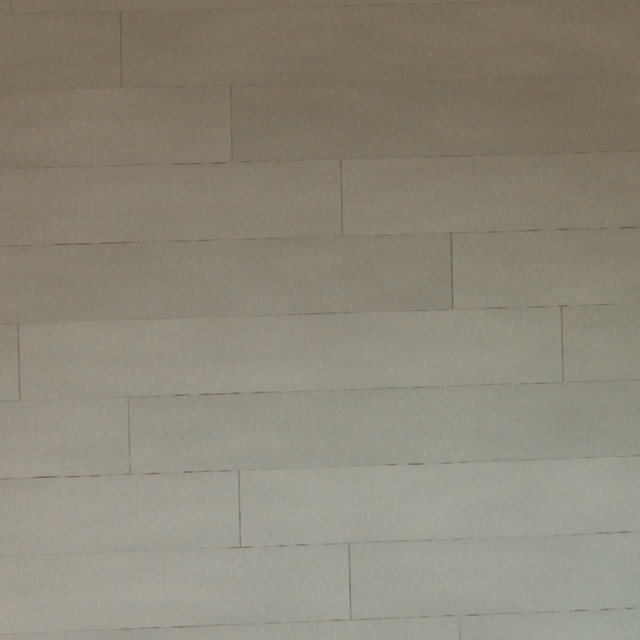
This texture is drawn by a Shadertoy shader. Its source:

```glsl
// Pale floor planks in slightly tilted, converging rows with stepped end joints.
// Row and plank coordinates give broken seams and a tone per plank; gradient
// noise adds blotches, short flecks and wear over a brown-to-grey fall of light.

const float PLANK_LENGTH = 0.849;
const float JOINT_STEP = 0.1724;   // shift of the end joint from row to row
const float FIRST_JOINT = 0.189;
const float JOINT_LEAN = 0.022;
const float SEAM_WIDTH = 0.0016;
const float SEAM_BLUR = 0.0014;
const vec3 SHADE_COLOR = vec3(0.470, 0.428, 0.356);
const vec3 LIGHT_COLOR = vec3(0.622, 0.623, 0.585);
const vec3 SEAM_COLOR = vec3(0.33, 0.27, 0.22);

float hash(vec2 p) {
    vec3 q = fract(vec3(p.xyx) * 0.1031);
    q += dot(q, q.yzx + 33.33);
    return fract((q.x + q.y) * q.z);
}

vec2 gradient(vec2 cell) {
    float angle = 6.2832 * hash(cell);
    return vec2(cos(angle), sin(angle));
}

// Gradient noise, roughly -0.7 to 0.7
float noise(vec2 p) {
    vec2 i = floor(p), f = p - i;
    vec2 w = f * f * f * (f * (f * 6.0 - 15.0) + 10.0);
    vec2 e = vec2(0.0, 1.0);
    float bottom = mix(dot(gradient(i), f), dot(gradient(i + e.yx), f - e.yx), w.x);
    float top = mix(dot(gradient(i + e), f - e), dot(gradient(i + e.yy), f - e.yy), w.x);
    return mix(bottom, top, w.y);
}

// Distance from x to the nearest whole number
float toWhole(float x) {
    return abs(fract(x + 0.5) - 0.5);
}

float softLine(float dist, float width, float blur) {
    return 1.0 - smoothstep(0.5 * width - 0.5 * blur, 0.5 * width + blur, dist);
}

// Fall of light: shaded at the top, brightest low and right of centre
vec3 lighting(float x, float depth) {
    float bow = 0.03 - 0.35 * (x - 0.55) * (x - 0.55);
    float tilt = 0.14 * (0.5 - x) * (1.0 - depth);
    vec3 color = mix(SHADE_COLOR, LIGHT_COLOR, smoothstep(0.0, 0.93, depth + bow + tilt));
    return color + depth * (x - 0.5) * vec3(-0.026, 0.012, 0.010);
}

// Soft blotches and streaks inside a plank
float blotches(vec2 p, float seed) {
    return 0.022 * noise(p * vec2(5.0, 9.0) + seed * 17.0)
         + 0.018 * noise(p * vec2(9.0, 32.0) + seed * 41.0);
}

// Fine mottling with sparse, upright pale flecks
float flecks(vec2 p) {
    float mottle = 0.020 * noise(p * vec2(190.0, 150.0)) + 0.010 * noise(p * vec2(75.0, 60.0));
    float pale = smoothstep(0.25, 0.6, noise(p * vec2(165.0, 85.0) + 31.0));
    return mottle + 0.024 * pale;
}

// Strength of a seam along its length: long faded stretches and short breaks
float seamWear(float along, float id) {
    float stretch = smoothstep(-0.35, 0.45, noise(vec2(along * 4.5, id * 3.7 + 0.5)));
    float breaks = smoothstep(-0.30, 0.40, noise(vec2(along * 48.0, id * 5.3 + 0.5)));
    return 0.05 + 0.62 * stretch * breaks;
}

void mainImage(out vec4 fragColor, in vec2 fragCoord) {
    vec2 uv = fragCoord / iResolution.xy;
    float blur = max(SEAM_BLUR, 1.0 / iResolution.y);
    float depth = 1.0 - uv.y;

    // Rows, counted downwards
    float rowHeight = 0.1212 - 0.0022 * uv.x;
    float wobble = 0.0016 * noise(vec2(uv.x * 11.0, floor(depth * 8.0 + 0.3 * uv.x)));
    float rowPos = (depth - 0.0212 + 0.0230 * uv.x + wobble) / rowHeight;
    float row = floor(rowPos);

    // Planks along each row
    float lean = JOINT_LEAN * rowHeight * (rowPos - row - 0.5);
    float plankPos = (uv.x - FIRST_JOINT - JOINT_STEP * row - lean) / PLANK_LENGTH;
    float tone = hash(vec2(floor(plankPos), row) + 23.0);

    vec3 color = lighting(uv.x, depth);
    color += 0.026 * (tone - 0.5) + blotches(uv, tone) + flecks(uv);
    color += 0.014 * noise(uv * 45.0 + 70.0) * vec3(1.0, -0.2, -0.9);

    // Seams: broken thin lines with a faint dark margin
    float rowDist = toWhole(rowPos) * rowHeight;
    float jointDist = toWhole(plankPos) * PLANK_LENGTH;
    float seamStrength = seamWear(uv.x, floor(rowPos + 0.5));
    seamStrength *= 1.0 - 0.6 * smoothstep(0.35, 0.05, depth);
    float jointStrength = 0.22 + 0.30 * hash(vec2(row, 9.0))
        + 0.35 * noise(vec2(row * 4.3, uv.y * 55.0));

    color *= 1.0 - 0.018 * exp(-rowDist / 0.008);
    float seam = max(seamStrength * softLine(rowDist, SEAM_WIDTH, blur),
                     jointStrength * softLine(jointDist, SEAM_WIDTH, blur));
    fragColor = vec4(mix(color, SEAM_COLOR, clamp(seam, 0.0, 1.0)), 1.0);
}
```
